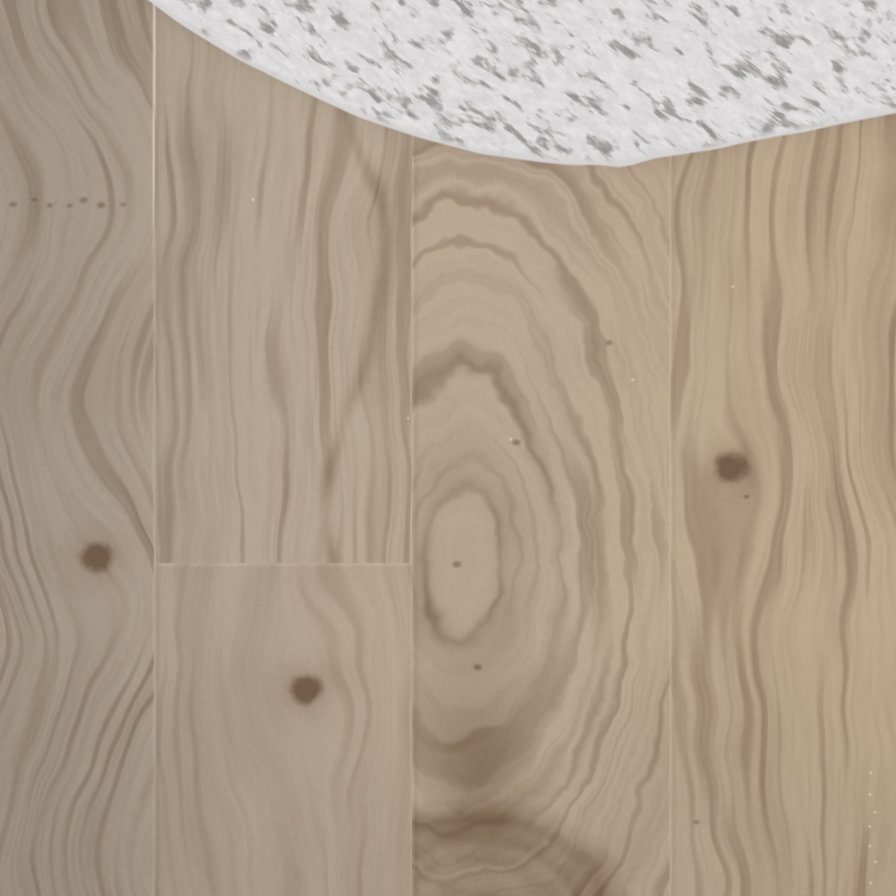
Give the GLSL for this texture, as a WebGL 2 fragment shader.

```glsl
#version 300 es
precision highp float;
// Pale oak floorboards with knots and a pale flecked rug across the top.
// Each board bends a grain coordinate around its knot; stretched noise along
// that coordinate gives the lines. The rug is noise sheared into short dashes.
uniform vec2 u_resolution;
out vec4 fragColor;

float hash(vec2 p) {
  p = fract(p * vec2(0.1031, 0.1137));
  p += dot(p, p.yx + 33.33);
  return fract((p.x + p.y) * p.x * 17.0);
}

float noise(vec2 p) {
  vec2 i = floor(p), f = fract(p);
  f = f * f * (3.0 - 2.0 * f);
  i += 200.0;
  return mix(mix(hash(i), hash(i + vec2(1, 0)), f.x),
             mix(hash(i + vec2(0, 1)), hash(i + vec2(1, 1)), f.x), f.y);
}

float fbm(vec2 p) {
  return 0.55 * noise(p) + 0.3 * noise(p * 2.1 + 7.0) + 0.15 * noise(p * 4.3 + 19.0);
}

// Soft band of the given half width around zero
float band(float d, float width) {
  return exp(-d * d / (width * width));
}

vec3 wood(vec2 p) {
  float boardWidth = 0.288, id = floor((p.x + 0.116) / boardWidth);
  float localX = p.x + 0.116 - id * boardWidth;
  float upper = id == 1.0 ? step(0.372, p.y) : 0.0;
  float seed = id * 5.7 + upper * 31.0;
  float wobble = fbm(vec2(p.x * 7.0, p.y * 5.0) + seed) - 0.5;
  float arched = id == 2.0 ? 1.0 : 0.0;
  float hasKnot = (1.0 - arched) * (1.0 - upper);

  // Grain coordinate, pushed aside near the knot
  vec2 toKnot = vec2(localX - 0.223 + 0.052 * id, p.y - 0.378 - id * (0.09 * id - 0.236));
  float push = hasKnot * exp(-dot(toKnot * vec2(13, 8), toKnot * vec2(13, 8)));
  float grain = toKnot.x * (1.0 - 0.75 * push) + 0.06 * wobble;
  grain += id == 0.0 ? 0.035 * sin(p.y * 13.0 + 1.0) : 0.012 * sin(p.y * 6.0 + seed);

  // Nested arches on one board
  vec2 toArch = vec2(p.x - 0.517, p.y - 0.375);
  float ripple = 0.018 * (fbm(p * 24.0) - 0.5);
  float arch = length(toArch * vec2(1.0, 0.52)) + 0.04 * wobble + ripple;
  grain = mix(grain, arch, arched);

  // Broad, medium and fine lines along the grain
  float broad = noise(vec2(grain * 26.0 + seed, p.y * 2.0));
  float lines = noise(vec2(grain * 115.0 + seed * 3.0, p.y * 5.0));
  float fine = noise(vec2(grain * 270.0, p.y * 16.0 + seed));
  float calm = mix(1.0, smoothstep(0.03, 0.16, arch), arched * 0.75);
  calm *= id == 1.0 ? 0.45 + 0.55 * upper : 1.0;
  float dark = 0.2 * (broad - 0.5) + calm * (0.36 * smoothstep(0.48, 0.95, lines) - 0.07);
  dark += calm * 0.17 * (fine - 0.5) + 0.16 * wobble;

  // Strong growth rings, and the smoky fan of arcs at the foot
  float patchy = 0.25 + noise(p * 19.0);
  dark += arched * patchy * (0.4 * band(arch - 0.043, 0.005) + 0.34 * band(arch - 0.104, 0.005)
        + 0.2 * band(arch - 0.055, 0.016) + 0.18 * band(arch - 0.15, 0.004));
  float fan = length((p - vec2(0.53, -0.03)) * vec2(0.8, 1.0)) + ripple;
  dark += arched * (0.42 * smoothstep(0.15, 0.11, fan) * (0.4 + noise(vec2(fan * 85.0, 3.0)))
        + 0.45 * band(p.x - 0.54, 0.055) * band(p.y - 0.13, 0.07));
  float streakX = 0.4 + 0.025 * sin(p.y * 11.0) + 0.04 * wobble;
  dark += upper * 0.36 * patchy * band(p.x - streakX, 0.008);

  // Knots with a tight core and a soft halo
  float knot = length(toKnot * vec2(1.0, 1.1)) + 0.012 * (fbm(p * 50.0) - 0.5);
  dark += hasKnot * (0.65 * smoothstep(0.024, 0.009, knot) + 0.4 * band(knot, 0.013)
        + 0.25 * band(knot, 0.038));

  // Pin knots: a row on the first board, the rest scattered
  float glint = 0.0;
  for (float i = 0.0; i < 13.0; i++) {
    vec2 rnd = vec2(hash(vec2(i, 3.0)), hash(vec2(i, 11.0)));
    vec2 spot = i < 7.0 ? vec2(0.01 + 0.02 * i + 0.01 * rnd.x, 0.763 + 0.018 * rnd.y)
                        : vec2(0.3 + 0.7 * rnd.x, 0.08 + 0.62 * rnd.y);
    float r = length((p - spot) * vec2(0.75, 1.0));
    dark += 0.55 * smoothstep(0.0065, 0.002, r + 0.003 * rnd.x);
    glint += smoothstep(0.0026, 0.001, length(p - spot.yx - vec2(0.2, 0.0)));
  }

  // Light falls off to the left and the foot; the right is warmer
  vec3 base = mix(vec3(0.665, 0.605, 0.54), vec3(0.705, 0.62, 0.525), smoothstep(0.0, 1.0, p.x));
  base *= 0.93 + 0.08 * smoothstep(0.0, 0.35, p.x) - 0.05 * smoothstep(0.35, 0.0, p.y);
  base *= 0.99 + 0.025 * hash(vec2(seed, 2.0));
  vec3 color = mix(base, vec3(0.43, 0.34, 0.265), clamp(dark, -0.13, 0.9));
  color += 0.012 * (noise(p * 260.0) - 0.5) + 0.1 * glint;

  // Board joints
  float seam = min(localX, boardWidth - localX);
  float shine = id < 2.0 && p.x < 0.3 ? 0.04 + 0.14 * smoothstep(0.7, 0.82, p.y) : 0.035;
  color += shine * band(seam, 0.0018);
  color -= 0.03 * band(localX - 0.004, 0.003);
  if (id == 1.0) color += 0.035 * band(p.y - 0.37, 0.002);
  return color;
}

vec3 rug(vec2 p) {
  vec2 weave = vec2(dot(p, vec2(0.8, -0.6)), dot(p, vec2(0.6, 0.8)));
  weave += 0.012 * (noise(p * 22.0) - 0.5);
  float dashes = fbm(weave * vec2(46.0, 115.0));
  float tufts = fbm(weave * vec2(90.0, 190.0) + 40.0);
  vec3 color = vec3(0.865, 0.858, 0.858) + 0.1 * (tufts - 0.5);
  return color - vec3(0.25, 0.26, 0.26) * smoothstep(0.51, 0.82, dashes);
}

void main() {
  vec2 p = gl_FragCoord.xy / u_resolution;
  float x = p.x - 0.69;
  float hem = 0.814 + (x < 0.0 ? 0.67 * x * x : 0.19 * x) + 0.003 * (noise(vec2(p.x * 30.0, 1.0)) - 0.5);
  float inside = p.y - hem, soft = max(0.0018, 0.8 / u_resolution.y);
  vec3 floorColor = wood(p) * (1.0 - 0.06 * exp(-max(-inside, 0.0) * 90.0));
  vec3 rugColor = mix(vec3(0.83, 0.82, 0.81), rug(p), smoothstep(0.0, 0.012, inside));
  fragColor = vec4(mix(floorColor, rugColor, smoothstep(-soft, soft, inside)), 1.0);
}
```
